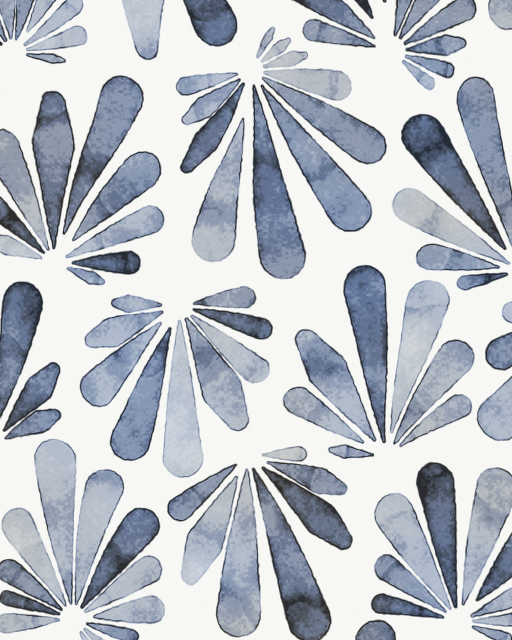
Give the GLSL for this pattern, as a Shadertoy shader.

```glsl
// Watercolour fans of slender teardrop petals in indigo washes on white paper.
#define CELL 0.295        // spacing of the fans
#define JITTER 0.32       // disorder of the fan sites
#define HUB_SHIFT 0.44    // how far a hub sits from its cell centre
#define GAP 0.001         // white margin between fans
#define MIN_LENGTH 0.07   // shorter petals are left out
#define MAX_RADIUS 0.036  // widest petal end
#define TIP_RADIUS 0.0046 // narrow petal end
#define INSET 0.0022      // white margin around each petal
#define RIM_WIDTH 0.0021  // dried pigment edge
#define RIM_TONE 0.46

const float TAU = 6.28319;

float hash(vec2 p) {
    return fract(sin(dot(p, vec2(127.1, 311.7))) * 43758.5453);
}

float noise(vec2 p) {
    vec2 i = floor(p), f = fract(p);
    f = f * f * (3.0 - 2.0 * f);
    return mix(mix(hash(i), hash(i + vec2(1, 0)), f.x),
               mix(hash(i + vec2(0, 1)), hash(i + vec2(1, 1)), f.x), f.y);
}

float fbm(vec2 p) {
    float sum = 0.0, amp = 0.53;
    for (int i = 0; i < 4; i++) {
        sum += amp * noise(p);
        p = mat2(1.6, 1.2, -1.2, 1.6) * p + 7.3;
        amp *= 0.5;
    }
    return sum;
}

// Jittered brick lattice; each site owns one Voronoi cell
vec2 siteOf(vec2 id) {
    vec2 shift = vec2(hash(id), hash(id + 17.3)) - 0.5;
    return CELL * (id + 0.5 + vec2(0.5 * mod(id.y, 2.0), 0.0) + JITTER * shift);
}

// Hubs lie near the top or the bottom of their cells in turn
vec2 hubOf(vec2 id) {
    float way = mod(id.x + id.y, 2.0) < 0.5 ? -1.0 : 1.0;
    return siteOf(id) + CELL * HUB_SHIFT * vec2(0.5 * (hash(id + 5.1) - 0.5), way);
}

// Longest petal along dir whose round end stays inside the cell
float reach(vec2 id, vec2 hub, vec2 dir, float spread) {
    vec2 site = siteOf(id);
    float len = 1.0;
    for (int j = -2; j <= 2; j++)
    for (int i = -2; i <= 2; i++) {
        if (i == 0 && j == 0) continue;
        vec2 other = siteOf(id + vec2(i, j)), n = normalize(other - site);
        float edge = dot(0.5 * (site + other) - hub, n) - GAP, slope = dot(dir, n);
        if (slope + spread < 0.001) continue;
        float fit = edge / (slope + spread);
        if (slope > 0.001) fit = max(fit, (edge - MAX_RADIUS) / slope);
        len = min(len, fit);
    }
    return len;
}

// Capsule along y with radius r1 at 0 and r2 at h
float taper(vec2 p, float r1, float r2, float h) {
    p.x = abs(p.x);
    float b = (r1 - r2) / h, a = sqrt(1.0 - b * b), k = dot(p, vec2(-b, a));
    if (k < 0.0) return length(p) - r1;
    if (k > a * h) return length(p - vec2(0, h)) - r2;
    return dot(p, vec2(a, b)) - r1;
}

vec3 pigment(float t) {
    vec3 c = mix(vec3(0.81, 0.83, 0.85), vec3(0.71, 0.74, 0.78), smoothstep(-0.35, 0.08, t));
    c = mix(c, vec3(0.55, 0.60, 0.685), smoothstep(0.08, 0.32, t));
    c = mix(c, vec3(0.40, 0.455, 0.565), smoothstep(0.36, 0.56, t));
    c = mix(c, vec3(0.30, 0.335, 0.395), smoothstep(0.58, 0.74, t));
    return mix(c, vec3(0.16, 0.17, 0.19), smoothstep(0.74, 0.96, t));
}

void mainImage(out vec4 fragColor, in vec2 fragCoord) {
    float px = 1.0 / iResolution.y;
    vec2 uv = fragCoord * px;
    vec2 p = uv + 0.018 * (vec2(noise(uv * 6.0), noise(uv * 6.0 + 31.0)) - 0.5);

    // Fan that owns this point
    vec2 base = floor(p / CELL), id = base;
    float nearest = 9.0;
    for (int j = -2; j <= 2; j++)
    for (int i = -2; i <= 2; i++) {
        vec2 cell = base + vec2(i, j);
        float d = distance(p, siteOf(cell));
        if (d < nearest) { nearest = d; id = cell; }
    }

    // Closest petal of that fan
    vec2 hub = hubOf(id), rel = p - hub, seed = vec2(0.0);
    float count = 15.0 + floor(3.0 * hash(id + 2.7)), sector = TAU / count;
    float phase = hash(id + 9.4) * sector, dist = 1.0, along = 0.0;
    float middle = floor((atan(rel.y, rel.x) - phase) / sector + 0.5);
    for (int k = -1; k <= 1; k++) {
        float slot = middle + float(k);
        vec2 s = id * 13.7 + mod(slot + 0.5, count) * vec2(1.3, 2.9);
        float angle = (slot + 0.16 * (hash(s) - 0.5)) * sector + phase;
        vec2 dir = vec2(cos(angle), sin(angle));
        float spread = sin(0.5 * sector) * mix(0.72, 0.92, hash(s + 1.1));
        float len = reach(id, hub, dir, spread) * mix(0.94, 1.0, hash(s + 2.2));
        if (len < MIN_LENGTH) continue;
        float start = max(0.024, len * mix(0.08, 0.30, pow(hash(s + 3.3), 3.0)));
        float h = len - start, r = min(len * spread, MAX_RADIUS);
        vec2 q = vec2(dot(rel, vec2(-dir.y, dir.x)), dot(rel, dir) - start);
        float d = taper(q, TIP_RADIUS, r, h);
        if (hash(s + 4.4) > 0.75) { // leaf form, widest before the end
            r *= 0.88;
            d = min(taper(q, TIP_RADIUS, r, 0.7 * h),
                    taper(vec2(q.x, h - q.y), 0.6 * r, r, 0.3 * h));
        }
        d -= 0.08 * r * sin(0.5 * TAU * clamp(q.y / h, 0.0, 1.0)); // swollen flanks
        if (d < dist) { dist = d; along = q.y / h; seed = s; }
    }
    dist += INSET + 0.0016 * (noise(uv * 180.0) - 0.5);

    // Wash: own depth, cloudy pooling, a bloom front, granulation, dried rim
    float cloud = fbm(uv * 15.0 + seed), grain = fbm(uv * 230.0);
    float tone = mix(-0.06, 0.60, hash(seed + 6.6)) + 0.68 * (cloud - 0.5);
    float front = along - mix(0.2, 1.3, hash(seed + 7.7)) + 0.5 * (cloud - 0.5);
    tone += 0.20 * smoothstep(-0.25, 0.0, front) * (1.0 - smoothstep(0.0, 0.04, front));
    tone += 0.36 * (grain - 0.5);
    float rim = 1.0 - smoothstep(0.4 * RIM_WIDTH, 1.6 * RIM_WIDTH, -dist);
    float pool = 1.0 - smoothstep(0.0, 0.014, -dist);
    float patchy = smoothstep(0.15, 0.75, noise(uv * 34.0)); // the rim comes and goes
    tone += RIM_TONE * rim * mix(0.35, 1.2, patchy);
    tone += 0.20 * pool * smoothstep(0.3, 0.6, tone);

    vec3 paint = pigment(tone) + (noise(uv * 9.0 + 50.0) - 0.5) * vec3(-0.05, -0.01, 0.06);
    vec3 paper = vec3(0.97, 0.97, 0.96) + 0.012 * (grain - 0.5);
    fragColor = vec4(mix(paper, paint, 1.0 - smoothstep(-px, px, dist)), 1.0);
}
```
